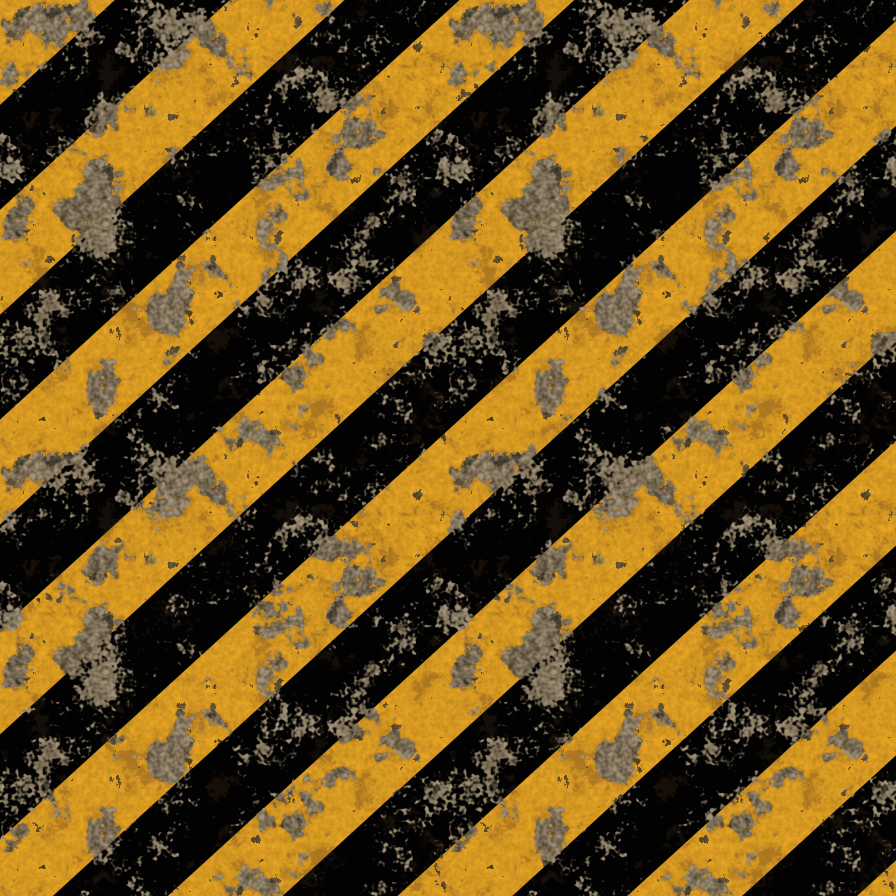
A WebGL 1 fragment shader for this texture:

```glsl
precision highp float;

uniform vec2 u_resolution;

#define STRIPES vec2(3.90, 4.27)
#define WEAR_TILES 2.0
#define PATCH_CELLS 7.0
#define PATCH_LEVEL 0.22
#define CHIP_LEVEL 0.50
#define YELLOW vec3(0.84, 0.60, 0.13)
#define OCHRE vec3(0.62, 0.42, 0.13)
#define BLACK vec3(0.008, 0.008, 0.006)
#define RUST vec3(0.12, 0.075, 0.04)
#define CONCRETE_DARK vec3(0.34, 0.29, 0.21)
#define CONCRETE_LIGHT vec3(0.63, 0.57, 0.47)

vec2 gradientAt(vec2 cell, float seed) {
  vec3 q = fract(cell.xyx * vec3(0.1031, 0.1030, 0.0973) + seed * 0.137);
  q += dot(q, q.yzx + 33.33);
  float angle = 6.2832 * fract((q.x + q.y) * q.z);
  return vec2(cos(angle), sin(angle));
}

// Gradient noise that wraps after a whole number of cells
float noise(vec2 tile, float cells, float seed) {
  vec2 p = tile * cells;
  vec2 i = floor(p);
  vec2 f = p - i;
  vec2 w = f * f * f * (f * (f * 6.0 - 15.0) + 10.0);
  vec2 lo = mod(i, cells);
  vec2 hi = mod(i + 1.0, cells);
  float a = dot(gradientAt(lo, seed), f);
  float b = dot(gradientAt(vec2(hi.x, lo.y), seed), f - vec2(1.0, 0.0));
  float c = dot(gradientAt(vec2(lo.x, hi.y), seed), f - vec2(0.0, 1.0));
  float d = dot(gradientAt(hi, seed), f - 1.0);
  return mix(mix(a, b, w.x), mix(c, d, w.x), w.y);
}

float fbm(vec2 tile, float cells, float gain, float seed) {
  float sum = 0.0;
  float amplitude = 1.0;
  for (int octave = 0; octave < 5; octave++) {
    sum += amplitude * noise(tile, cells, seed + float(octave));
    cells *= 2.0;
    amplitude *= gain;
  }
  return sum;
}

void main() {
  vec2 uv = gl_FragCoord.xy / u_resolution;
  vec2 tile = uv * WEAR_TILES;

  // Diagonal stripes, half yellow and half black
  float phase = fract(uv.x * STRIPES.x + (1.0 - uv.y) * STRIPES.y);
  float edge = abs(phase - 0.5);
  float inside = min(edge, 0.5 - edge) * (phase < 0.5 ? 1.0 : -1.0);
  float blur = 0.7 * length(STRIPES / u_resolution);
  float stripe = smoothstep(-blur, blur, inside);

  // Wear fields shared by both paints
  float wear = fbm(tile, PATCH_CELLS, 0.60, 1.0);
  float chips = fbm(tile, 22.0, 0.55, 11.0);
  float stain = fbm(tile, 9.0, 0.75, 23.0);
  float grain = noise(tile, 59.0, 31.0) + noise(tile, 117.0, 37.0);

  // Bare concrete
  float tone = 0.5 + 0.65 * grain + 0.25 * stain;
  vec3 concrete = mix(CONCRETE_DARK, CONCRETE_LIGHT, clamp(tone, 0.0, 1.0));
  concrete *= 1.0 - 0.45 * smoothstep(0.30, 0.60, chips);

  // Yellow paint: ochre stains, darkened rims and crisp flakes
  vec3 yellow = YELLOW * (1.0 + 0.10 * grain + 0.05 * chips);
  yellow = mix(yellow, OCHRE, 0.75 * smoothstep(0.20, 0.75, stain + 0.3 * grain));
  yellow = mix(yellow, OCHRE, 0.35 * smoothstep(PATCH_LEVEL - 0.14, PATCH_LEVEL, wear));
  float flaked = smoothstep(PATCH_LEVEL - 0.02, PATCH_LEVEL + 0.04, wear + 0.10 * grain);
  float chipped = smoothstep(CHIP_LEVEL - 0.03, CHIP_LEVEL + 0.04, chips + 0.35 * wear);
  yellow = mix(yellow, concrete, max(flaked, 0.85 * chipped));

  // Black paint: faint rust and speckled scuffs
  float rusty = smoothstep(0.28, 0.70, stain + 0.35 * grain);
  vec3 black = mix(BLACK, RUST, 0.7 * rusty);
  float scuffed = smoothstep(0.14, 0.48, wear + 0.45 * grain + 0.12 * chips);
  black = mix(black, concrete, scuffed);

  gl_FragColor = vec4(mix(black, yellow, stripe), 1.0);
}
```
